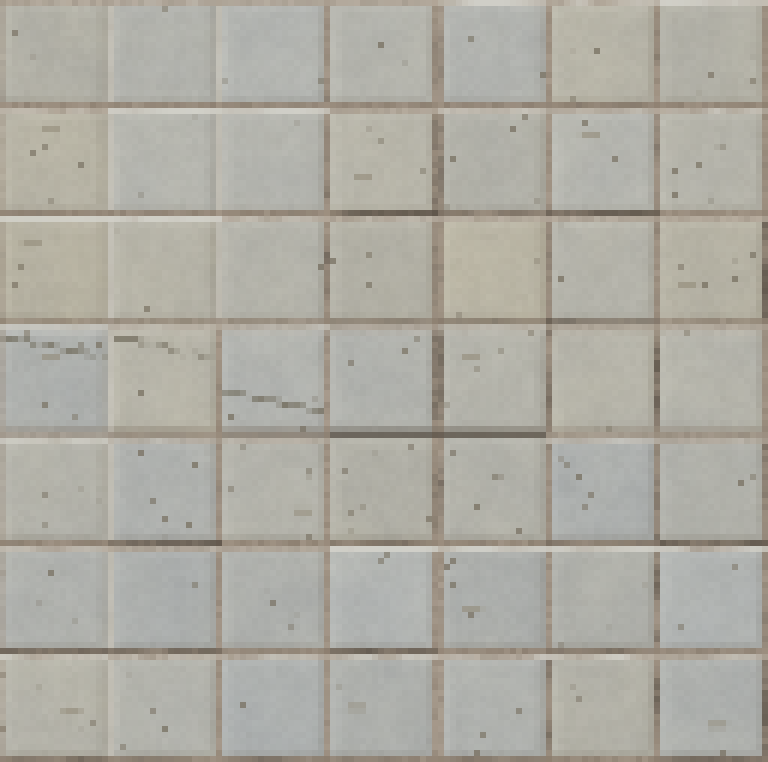
Write a WebGL 2 fragment shader that draws this texture.

```glsl
#version 300 es
precision highp float;
// Seven by seven worn grey ceramic tiles with stained grout, in a coarse mosaic grain.
uniform vec2 u_resolution;
out vec4 outColor;

const vec2 GRAIN = vec2(128.0, 127.0); // grains across and down
const float TILES = 7.0;

float hash(vec2 p) {
  vec3 q = fract(p.xyx * vec3(0.1031, 0.1030, 0.0973));
  q += dot(q, q.yzx + 33.33);
  return fract((q.x + q.y) * q.z);
}

float noise(vec2 p) {
  vec2 i = floor(p), f = fract(p);
  return mix(mix(hash(i), hash(i + vec2(1, 0)), f.x),
             mix(hash(i + vec2(0, 1)), hash(i + vec2(1, 1)), f.x), f.y);
}

// Flat in the middle of each grain, with an edge one screen pixel wide
vec2 snapToGrain(vec2 p) {
  vec2 halfPixel = min(0.5 * GRAIN / u_resolution, vec2(0.5));
  vec2 s = p - 0.5;
  return floor(s) + 0.5 + smoothstep(0.5 - halfPixel, 0.5 + halfPixel, fract(s));
}

// Coverage of a band about one grain wide
float band(float d, float inner, float outer) {
  return 1.0 - smoothstep(inner, outer, abs(d));
}

vec3 glaze(vec2 c, vec2 id, vec2 local, float grain) {
  // Each tile has its own tint, warmer in the upper rows
  float warmth = hash(id + 17.0) + 0.4 * band(id.y - 1.7, 0.0, 2.0) - 0.15;
  vec3 color = mix(vec3(0.685, 0.695, 0.685), vec3(0.720, 0.703, 0.640), warmth * 0.85);
  color += 0.022 * (hash(id + 41.0) - 0.5);

  // Cloudy stains, fine grain and a soft rim
  color += vec3(0.025, 0.022, 0.010) * (noise(c * 0.17 + 9.0) - 0.5);
  color += 0.022 * (noise(c * 0.43) - 0.5) + 0.018 * (grain - 0.5);
  vec2 size = GRAIN / TILES;
  color += 0.025 * (1.0 - smoothstep(0.5, 3.0, min(local.x, local.y)));
  vec2 far = size - local;
  color -= vec3(0.045, 0.050, 0.055) * (1.0 - smoothstep(0.8, 2.6, min(far.x, far.y)));

  // Pinholes, gathered in patches
  float patches = smoothstep(0.5, 0.9, noise(c * 0.09 + 5.0));
  float pit = smoothstep(0.991 - 0.012 * patches, 0.999, noise(c + 70.5));
  color = mix(color, vec3(0.47, 0.44, 0.38), 0.75 * pit);

  // A short scratch on some tiles
  vec2 spot = size * (0.2 + 0.6 * vec2(hash(id + 3.0), hash(id + 8.0)));
  float scratch = band(local.y - spot.y, 0.3, 0.7) * band(local.x - spot.x, 1.2, 2.0);
  color = mix(color, vec3(0.57, 0.54, 0.47), 0.6 * scratch * step(0.84, hash(id + 55.0)));

  // Broken hairline running across three tiles of the middle row
  float slope = 1.5 + 9.0 * step(1.5, id.x) + 0.21 * local.x;
  float crack = band(local.y - slope, 0.3, 0.65) * smoothstep(0.25, 0.8, noise(c * vec2(0.6, 0.3)));
  crack *= step(abs(id.y - 3.0), 0.5) * step(id.x, 2.5);
  return mix(color, vec3(0.45, 0.43, 0.37), 0.75 * crack);
}

void main() {
  vec2 uv = gl_FragCoord.xy / u_resolution;
  vec2 c = snapToGrain(vec2(uv.x, 1.0 - uv.y) * GRAIN); // rows counted from the top
  vec2 size = GRAIN / TILES;
  vec2 id = floor(c / size);
  vec2 seam = floor(c / size + 0.5);
  vec2 d = c - seam * size; // signed distance to the nearest seams
  float grain = noise(c - 0.5);
  float drift = noise(c * 0.31 + 23.0);
  vec3 color = glaze(c, id, c - id * size, grain);

  vec3 brown = vec3(0.62, 0.565, 0.505);
  vec3 soot = vec3(0.32, 0.285, 0.245);
  vec3 chalk = vec3(0.83, 0.825, 0.795);

  // Upright joints: pale at the left, brown and sooty toward the right
  vec2 post = vec2(seam.x, id.y);
  float pale = step(abs(seam.x - 1.0), 0.5) + step(abs(seam.x - 2.0), 0.5) * step(id.y, 2.5);
  float sooty = smoothstep(0.65, 1.25, 0.4 * hash(post + 91.0) + 0.5 * drift + 0.3 * grain
                + 0.025 * seam.x);
  vec3 upright = mix(brown + 0.07 * (grain - 0.5), soot, 0.8 * sooty);
  upright = mix(upright, mix(vec3(0.74, 0.73, 0.69), chalk, drift * 0.7), 0.9 * pale);
  float joint = band(d.x + 0.15, 0.45, 0.8);
  joint *= mix(1.0, 0.45 + 0.55 * smoothstep(-0.7, -0.3, d.x), pale);
  color = mix(color, upright, 0.92 * joint);

  // Level joints: a shadow line above a chalky or brown lip
  vec2 beam = vec2(id.x, seam.y);
  float burnt = step(abs(seam.y - 4.0), 0.5) * step(abs(id.x - 3.5), 0.6);
  float shade = hash(beam + 131.0);
  float dark = smoothstep(0.55, 1.2, 0.7 * shade + 0.4 * drift + 0.2 * grain);
  vec3 shadow = mix(brown - 0.035 + 0.08 * (grain - 0.5), soot, max(0.85 * dark, burnt));
  color = mix(color, shadow, 0.9 * band(d.y + 0.5, 0.3, 0.7));
  float bright = smoothstep(0.4, 0.95, 0.7 * hash(beam + 211.0) + 0.5 * drift);
  vec3 lip = mix(vec3(0.68, 0.635, 0.58) + 0.06 * (grain - 0.5), chalk, bright);
  color = mix(color, lip, 0.85 * band(d.y - 0.5, 0.3, 0.7) * (1.0 - burnt));

  outColor = vec4(color, 1.0);
}
```
